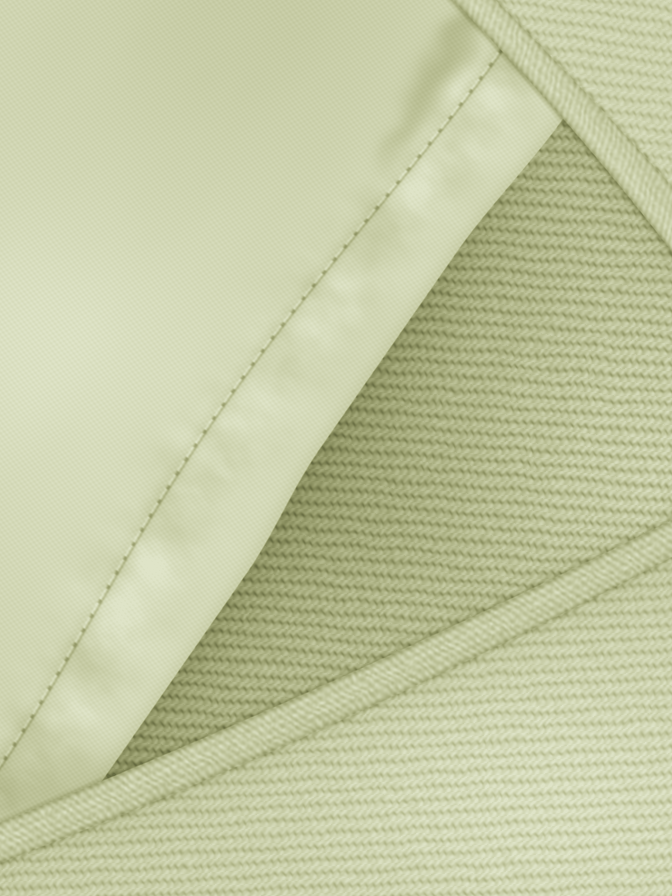
Write a Shadertoy shader that draws this texture.

```glsl
float hash(vec2 p) {
    return fract(sin(dot(p, vec2(127.1, 311.7))) * 43758.5453);
}

float noise(vec2 p) {
    vec2 i = floor(p), f = fract(p);
    f = f * f * (3.0 - 2.0 * f);
    return mix(mix(hash(i), hash(i + vec2(1, 0)), f.x),
               mix(hash(i + vec2(0, 1)), hash(i + vec2(1, 1)), f.x), f.y);
}

float fbm(vec2 p) {
    float sum = 0.0;
    for (float amp = 0.5; amp > 0.05; amp *= 0.5) {
        sum += amp * noise(p);
        p = p * 2.03 + 7.1;
    }
    return sum;
}

float bell(float d, float width) {
    return exp(-d * d / (width * width));
}

float spot(vec2 p, vec2 centre, vec2 size) {
    vec2 q = (p - centre) / size;
    return exp(-dot(q, q));
}

vec3 sageRamp(float t) {
    return vec3(0.47, 0.49, 0.31) + t * vec3(0.36, 0.36, 0.30 + 0.11 * t);
}

// Ribbed knit: scalloped grooves between rows of slanted loops
float ribKnit(vec2 q) {
    q += 0.0035 * (vec2(noise(q * 60.0), noise(q * 45.0 + 9.0)) - 0.5);
    float row = q.y / 0.0152, f = fract(row) - 0.5;
    float column = 6.2832 * (q.x / 0.0088 + 0.5 * floor(row));
    float groove = bell(f + 0.08 * sin(column), 0.17);
    float loops = sin(column - 8.0 * f) * (1.0 - groove);
    return 0.11 - groove * (0.32 + 0.14 * cos(column)) + 0.085 * loops
        + 0.16 * (noise(q * vec2(260.0, 330.0)) - 0.5);
}

// Twisted knit running along a seam band
float bandKnit(vec2 q) {
    q += 0.003 * (noise(q * 70.0) - 0.5);
    float row = q.y / 0.0095;
    return 0.09 * sin(6.2832 * (q.x / 0.0082 + 0.7 * row)) + 0.05 * sin(6.2832 * row)
        + 0.18 * (noise(q * 300.0) - 0.5);
}

float satin(vec2 p, float stitchSide, float edgeSide) {
    float t = 0.965 + 0.11 * spot(p, vec2(0.05, 0.62), vec2(0.22, 0.15));
    t -= 0.10 * spot(p, vec2(0.31, 1.0), vec2(0.20, 0.17));
    t += 0.04 * spot(p, vec2(0.12, 0.36), vec2(0.12, 0.18));

    // Fold beneath the upper seam
    float fold = p.x - 0.485 - 0.55 * (p.y - 0.91) + 0.02 * (noise(p * 30.0) - 0.5);
    float foldSpan = smoothstep(0.76, 0.90, p.y);
    t += foldSpan * (0.10 * bell(fold - 0.035, 0.016) - 0.25 * bell(fold, 0.020));

    // Puckers on both sides of the stitching
    vec2 along = vec2(dot(p, vec2(0.82, -0.57)), dot(p, vec2(0.57, 0.82)));
    t += 0.50 * (fbm(along * vec2(15.0, 22.0) + 3.0) - 0.49) * bell(stitchSide - 0.025, 0.05);
    t += 0.06 * (fbm(along * vec2(9.0, 4.0)) - 0.5) - 0.08 * bell(stitchSide, 0.009);

    // Placket relief, rolled edge and shaded foot
    t += 0.03 * smoothstep(0.005, 0.04, stitchSide) - 0.09 * bell(edgeSide, 0.010);
    t -= 0.24 * spot(p, vec2(0.06, 0.115), vec2(0.10, 0.045));

    // Fine diagonal weave
    return t + 0.03 * sin(1150.0 * (p.x + 0.8 * p.y)) + 0.02 * sin(1300.0 * (p.y - 0.5 * p.x));
}

void mainImage(out vec4 fragColor, in vec2 fragCoord) {
    vec2 p = fragCoord / iResolution.y;
    float aa = 1.0 / iResolution.y, x = p.x, y = p.y;

    // Signed distances to the main lines
    float edgeX = 0.12 + 0.696 * (y - 0.137)
        - 0.015 * smoothstep(0.36, 0.50, y) * (1.0 - smoothstep(0.72, 0.87, y));
    float edgeSide = (edgeX - x) * 0.82;
    float bow = sin(3.1416 * clamp((y - 0.147) / 0.79, 0.0, 1.0));
    float stitchSide = (x - 0.70 * (y - 0.147) + 0.033 * pow(bow, 1.6)) * 0.82;
    float u = x - 0.505, v = x - 0.553;
    float topSeam = (y - 1.0 + u + 0.6 * u * u) * 0.68;
    float topGroove = (y - 1.0 + v + 0.28 * v * v) * 0.69;
    float hemTop = (y - 0.082 - 0.40 * x - 0.067 * x * x) * 0.91;
    float hemGroove = (y - 0.037 - 0.38 * x - 0.10 * x * x) * 0.91;

    // Shaded knit inside the opening
    float gap = max(-edgeSide, 0.0);
    float t = 0.74 - 0.40 * exp(-gap / 0.12) * smoothstep(1.0, 0.62, y);
    t -= 0.15 * exp(-gap / 0.025) + 0.12 * spot(p, vec2(0.42, 0.43), vec2(0.14, 0.13));
    t += 0.10 * spot(p, vec2(0.73, 0.50), vec2(0.14, 0.16));
    t -= 0.14 * exp(-max(-topSeam, 0.0) / 0.016) + 0.12 * exp(-max(hemTop, 0.0) / 0.012);
    t += ribKnit(vec2(x, y + 0.07 * x));

    // Satin panel with its stitched placket
    float panel = satin(p, stitchSide, edgeSide);
    float dash = abs(fract(dot(p, vec2(0.57, 0.82)) / 0.0185) - 0.5);
    panel -= 0.45 * bell(stitchSide - 0.001, 0.0020) * smoothstep(0.30, 0.46, dash);
    panel -= 0.26 * bell(stitchSide - 0.0028, 0.0016);
    panel += 0.12 * bell(stitchSide, 0.0015) * smoothstep(0.42, 0.30, dash);
    t = mix(t, panel, smoothstep(-aa, aa, edgeSide));

    // Lower knit and raised hem band
    float lower = 0.83 + 0.15 * spot(p, vec2(0.62, 0.10), vec2(0.25, 0.16));
    lower -= 0.12 * exp(-max(-hemGroove, 0.0) / 0.025);
    lower += 0.75 * ribKnit(vec2(x, y - 0.05 * x));
    float hem = 0.76 + 0.10 * bell(hemTop + 0.017, 0.014);
    hem += bandKnit(vec2(x * 0.91 + y * 0.40, hemTop));
    lower = mix(lower, hem, smoothstep(-aa, aa, hemGroove));
    lower -= 0.32 * bell(hemGroove, 0.0032) * (0.7 + 0.3 * sin(x * 560.0));
    t = mix(t, lower, smoothstep(aa, -aa, hemTop)) - 0.24 * bell(hemTop, 0.0035);

    // Upper knit and its curved seam band
    float upper = 0.88 + 0.65 * ribKnit(vec2(x, y + 0.13 * x));
    float band = 0.83 + 0.09 * bell(topSeam - 0.016, 0.012);
    band += 0.8 * bandKnit(vec2((x - y) * 0.71, topSeam));
    upper = mix(band, upper, smoothstep(-aa, aa, topGroove));
    upper -= 0.34 * bell(topGroove, 0.0030) * (0.7 + 0.3 * sin(x * 620.0));
    t = mix(t, upper, smoothstep(-aa, aa, topSeam)) - 0.38 * bell(topSeam, 0.0036);

    fragColor = vec4(sageRamp(clamp(t, -0.2, 1.12)), 1.0);
}
```
